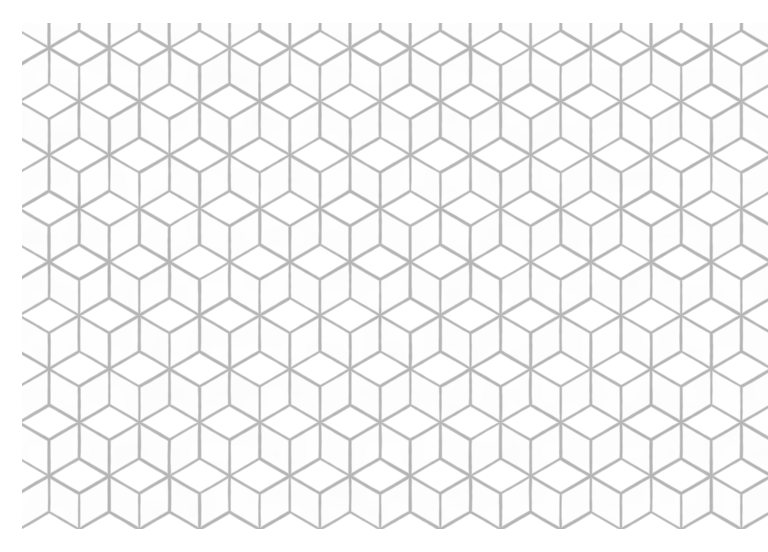
Write a Shadertoy shader that draws this pattern.

```glsl
// Isometric lattice of outlined cubes in thin grey strokes on white, with plain margins.

const vec2 CELL = vec2(0.10906, 0.0969);  // spacing of the six-way joints, in canvas heights
const float RISE = 0.0317;                // half height of a cube's top face

float hash(vec2 p) {
    vec3 q = fract(p.xyx * vec3(0.1031, 0.1030, 0.0973));
    q += dot(q, q.yzx + 33.33);
    return fract((q.x + q.y) * q.z);
}

float valueNoise(vec2 p) {
    vec2 i = floor(p), f = fract(p);
    f = f * f * (3.0 - 2.0 * f);
    return mix(mix(hash(i), hash(i + vec2(1, 0)), f.x),
               mix(hash(i + vec2(0, 1)), hash(i + vec2(1, 1)), f.x), f.y);
}

// Signed distance to a slightly bowed stroke that tapers from the origin to end
float strokeDistance(vec2 p, vec2 end, vec2 seed) {
    float t = clamp(dot(p, end) / dot(end, end), 0.0, 1.0);
    vec2 normal = normalize(vec2(-end.y, end.x));
    float bow = (hash(seed + 7.3) - 0.5) * 0.004 * t * (1.0 - t);
    float halfWidth = mix(0.0020, 0.0029, hash(seed));
    halfWidth += (hash(seed + 3.7) - 0.5) * 0.0008 * (t - 0.5);
    return length(p - end * t - normal * bow) - halfWidth;
}

void mainImage(out vec4 fragColor, in vec2 fragCoord) {
    vec2 p = fragCoord / iResolution.y;
    vec2 q = p - vec2(0.0888, 0.9130);
    float nearRow = round(q.y / CELL.y);
    float lines = 1.0;
    float topFace = 0.0;
    float soft = max(0.0019, 0.7 / iResolution.y);

    // Six strokes leave every joint; odd rows shift by half a cell
    for (int j = -1; j <= 1; j++) {
        float row = nearRow + float(j);
        float shift = 0.5 * mod(row, 2.0);
        float nearColumn = round(q.x / CELL.x - shift);
        for (int i = -1; i <= 1; i++) {
            float column = nearColumn + float(i);
            vec2 local = q - vec2(column + shift, row) * CELL;
            // Stroke variation recurs every five columns and four rows
            vec2 id = mod(vec2(column, row), vec2(5.0, 4.0));
            for (int k = 0; k < 6; k++) {
                vec2 side = vec2(float(k % 3 - 1), k < 3 ? 1.0 : -1.0);
                vec2 end = side.x == 0.0 ? vec2(0.0, side.y * (CELL.y - RISE))
                                         : side * vec2(0.5 * CELL.x, RISE);
                lines = min(lines, strokeDistance(local, end, id * 11.0 + float(k) * 1.7));
            }
            vec2 rhombus = abs(local - vec2(0.5 * CELL.x, 0.0)) / vec2(0.5 * CELL.x, RISE);
            topFace = max(topFace, 1.0 - smoothstep(0.98, 1.02, rhombus.x + rhombus.y));
        }
    }

    // Faintly mottled side faces, white tops, and grey strokes with rough edges
    float face = mix(0.989 + 0.008 * valueNoise(p * 28.0), 1.0, topFace);
    float rough = (valueNoise(p * 110.0) - 0.5) * 0.0005;
    float ink = 1.0 - smoothstep(-soft, soft, lines + rough);
    float grey = mix(face, 0.70 + 0.02 * valueNoise(p * 45.0), ink);

    // White margins at the left, top and bottom
    float inset = min(p.x - 0.0399, min(p.y - 0.0417, 0.9585 - p.y));
    float pixel = 0.5 / iResolution.y;
    grey = mix(1.0, grey, smoothstep(-pixel, pixel, inset));

    fragColor = vec4(vec3(grey), 1.0);
}
```
